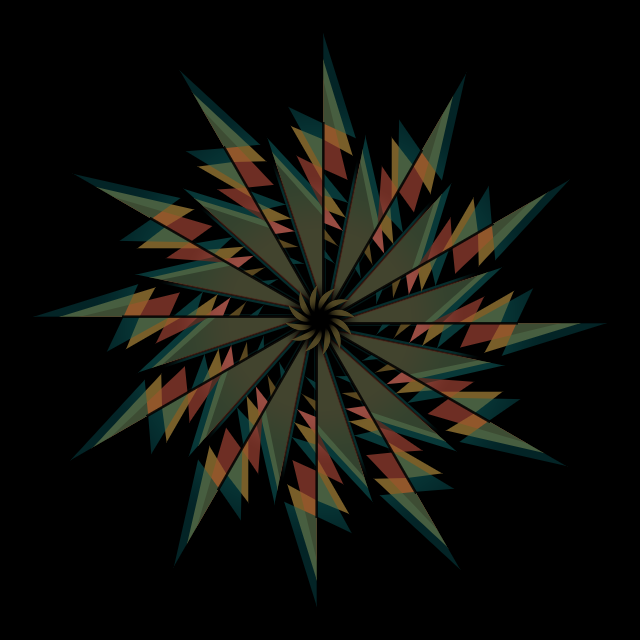
Give the GLSL for this pattern, as a Shadertoy shader.

```glsl
// A twelve-armed pinwheel of translucent blades, spikes and shards on black.
// Triangles are repeated by rotation into teal, gold and red coverage masks,
// and each overlap of the masks then gets its own tint.

const float SEAM = 0.52;   // sideways offset of each arm's straight edge
float pixel;               // one pixel, in hundredths of the canvas height

float edgeDistance(vec2 p, vec2 a, vec2 b) {
    vec2 e = normalize(b - a), d = p - a;
    return e.x * d.y - e.y * d.x;
}

float triangle(vec2 p, vec2 a, vec2 b, vec2 c) {
    float turn = sign(edgeDistance(c, a, b));
    float d = min(edgeDistance(p, a, b) * turn,
              min(edgeDistance(p, b, c) * turn, edgeDistance(p, c, a) * turn));
    return clamp(0.5 + d / pixel, 0.0, 1.0);
}

// Triangle with its base on the seam and a tip to one side.
float shard(vec2 p, vec2 tip, float high, float low) {
    return triangle(p, vec2(SEAM, high), vec2(SEAM, low), tip);
}

// Broad blade; its tip slides along the fixed left edge.
float blade(vec2 p, float tipHeight, float shoulder) {
    vec2 apex = vec2(SEAM, 2.3);
    vec2 tip = apex + vec2(-0.334, 1.0) * (tipHeight - apex.y);
    return triangle(p, apex, tip, vec2(SEAM, shoulder));
}

float stroke(float d, float halfWidth) {
    return clamp(0.5 + (halfWidth - abs(d)) / pixel, 0.0, 1.0);
}

void mainImage(out vec4 fragColor, in vec2 fragCoord) {
    float size = min(iResolution.x, iResolution.y);
    pixel = 100.0 / size;
    vec2 p = (fragCoord - 0.5 * iResolution.xy) * pixel;
    float r = length(p);
    float teal = 0.0, gold = 0.0, red = 0.0, seam = 0.0, rim = 0.0, tealRim = 0.0;

    for (int i = 0; i < 12; i++) {
        float a = float(i) * 0.5235988;
        vec2 q = mat2(cos(a), -sin(a), sin(a), cos(a)) * p;

        // Long spikes
        teal = max(teal, shard(q, vec2(5.6, 28.4), 44.7, 30.7));
        gold = max(gold, shard(q, vec2(5.1, 25.7), 40.6, 28.2));
        red = max(red, shard(q, vec2(4.3, 21.9), 37.5, 23.6));

        // Barbs on the other side of the seam
        teal = max(teal, shard(q, vec2(-4.95, 33.3), 30.7, 23.4));
        gold = max(gold, shard(q, vec2(-4.55, 30.3), 28.2, 21.5));
        red = max(red, shard(q, vec2(-3.65, 25.65), 23.6, 17.0));

        // Small shards in the dark channel
        teal = max(teal, shard(q, vec2(2.2, 8.9), 11.2, 9.8));
        gold = max(gold, shard(q, vec2(2.75, 11.6), 14.4, 12.7));
        red = max(red, shard(q, vec2(3.5, 14.0), 18.2, 15.2));
        gold = max(gold, shard(q, vec2(4.0, 16.0), 21.0, 17.3));
        teal = max(teal, shard(q, vec2(4.4, 18.3), 23.0, 19.5));

        // Broad blades
        teal = max(teal, blade(q, 28.4, 19.0));
        gold = max(gold, blade(q, 26.2, 17.6));
        red = max(red, blade(q, 24.6, 16.2));

        // Dark seam and the coloured rims of the blade
        float along = smoothstep(2.0, 4.0, q.y);
        seam = max(seam, stroke(q.x - SEAM, 0.2) * along * step(q.y, 31.0));
        float side = edgeDistance(q, vec2(SEAM, 2.3), vec2(-8.2, 28.4));
        float reach = along * (1.0 - smoothstep(20.0, 25.0, q.y));
        rim = max(rim, stroke(side - 0.08, 0.13) * reach);
        tealRim = max(tealRim, stroke(side - 0.4, 0.18) * reach);
        tealRim = max(tealRim, 0.5 * stroke(q.x - SEAM - 0.3, 0.12) * reach);
    }

    // Tints of single and overlapping layers
    vec3 tealTint = mix(vec3(0.03, 0.22, 0.22), vec3(0.01, 0.14, 0.15), smoothstep(26.0, 36.0, r));
    vec3 redTint = mix(vec3(0.60, 0.30, 0.26), vec3(0.43, 0.18, 0.14), smoothstep(15.0, 23.0, r));
    vec3 goldTint = mix(vec3(0.34, 0.27, 0.12), vec3(0.47, 0.37, 0.16), smoothstep(12.0, 18.0, r));
    vec3 green = vec3(0.28, 0.37, 0.25);
    vec3 orange = vec3(0.57, 0.34, 0.17);
    vec3 olive = mix(vec3(0.26, 0.265, 0.18), vec3(0.20, 0.26, 0.18), smoothstep(13.0, 22.0, r));
    olive = mix(olive, vec3(0.24, 0.30, 0.20), smoothstep(26.0, 31.0, r));

    vec3 color = tealTint * max(teal, 0.8 * tealRim);
    color = mix(color, mix(goldTint, green, teal), gold);
    vec3 redOverTeal = mix(redTint, vec3(0.31, 0.18, 0.14), teal);
    color = mix(color, mix(redOverTeal, mix(orange, olive, teal), gold), red);
    color = mix(color, vec3(0.25, 0.12, 0.08), 0.75 * rim);
    color *= 1.0 - 0.85 * seam;

    // Twisted rosette around the dark hub
    color *= smoothstep(2.0, 6.5, r);
    float bend = atan(p.y, p.x) + 0.13 * r;
    float around = abs(fract(bend * 12.0 / 6.2831853) - 0.5) * 0.5235988 * r;
    float width = 0.5 * sin(3.14159265 * clamp((r - 1.3) / 4.2, 0.0, 1.0));
    float petal = clamp(0.5 + (width - around) / pixel, 0.0, 1.0)
                * smoothstep(1.3, 2.2, r) * (1.0 - smoothstep(5.3, 5.6, r));
    color = mix(color, vec3(0.32, 0.28, 0.14) * smoothstep(0.8, 3.6, r), petal);

    fragColor = vec4(color, 1.0);
}
```
